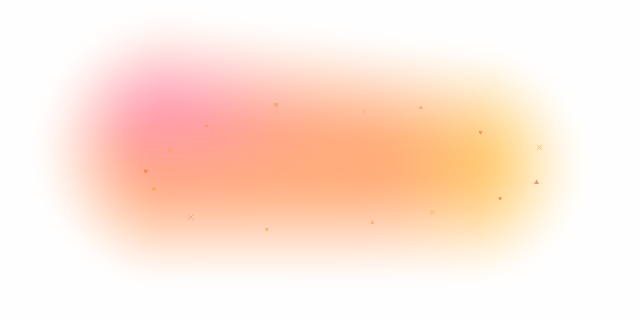
A WebGL 1 fragment shader for this background:

```glsl
precision highp float;
// A soft pink, orange and yellow cloud on warm white, ringed by tiny hearts, triangles and crosses.
uniform vec2 u_resolution;

const int MARK_COUNT = 15;
const float TAU = 6.2831853;
const vec3 PAPER = vec3(1.0, 0.998, 0.995);
const vec3 PINK = vec3(1.0, 0.605, 0.68);
const vec3 ORANGE = vec3(1.0, 0.682, 0.478);
const vec3 YELLOW = vec3(1.0, 0.812, 0.45);
const vec3 CORAL = vec3(0.94, 0.46, 0.38);
const vec3 AMBER = vec3(0.96, 0.64, 0.16);

float hash(float n) {
  n = fract(n * 0.1031);
  n *= n + 33.33;
  return fract(n * (n + n));
}

// Distance to a capsule whose radius changes from one end to the other
float taperedCapsule(vec2 p, vec2 a, vec2 b, float radiusA, float radiusB) {
  vec2 axis = b - a;
  float h = clamp(dot(p - a, axis) / dot(axis, axis), 0.0, 1.0);
  return length(p - a - h * axis) - mix(radiusA, radiusB, h);
}

float glow(vec2 p, vec2 center, vec2 spread) {
  vec2 q = (p - center) / spread;
  return exp(-dot(q, q));
}

float heart(vec2 p, float size) {
  return length(vec2(p.x, p.y - 0.7 * abs(p.x))) - size;
}

float triangle(vec2 p, float size) {
  return max(abs(p.x) * 0.866 + p.y * 0.5, -p.y) - size * 0.5;
}

float diagonalCross(vec2 p, float size) {
  float stroke = abs(abs(p.x) - abs(p.y)) * 0.707 - size * 0.1;
  return max(stroke, max(abs(p.x), abs(p.y)) - size);
}

float markDistance(vec2 p, float kind, float size) {
  if (kind < 0.5) return heart(p, size * 0.85);
  if (kind < 1.5) return diagonalCross(p, size);
  return triangle(p, size);
}

// Blend the cloud's colours by position
vec3 cloudColor(vec2 p) {
  vec3 color = mix(ORANGE, YELLOW, smoothstep(1.12, 1.667, p.x));
  return mix(color, PINK, glow(p, vec2(0.495, 0.714), vec2(0.39, 0.247)));
}

// Jittered place on a wide ring, clockwise from the left
vec2 markPlace(float id) {
  float angle = TAU * (0.5 - id / float(MARK_COUNT));
  vec2 jitter = vec2(hash(id + 3.7), hash(id + 41.3)) - 0.5;
  return vec2(1.05, 0.48) + vec2(0.62, 0.19) * vec2(cos(angle), sin(angle))
       + jitter * vec2(0.1, 0.06);
}

void main() {
  vec2 p = gl_FragCoord.xy / u_resolution.y;
  float pixel = 1.0 / u_resolution.y;

  // Blurred cloud
  float d = taperedCapsule(p, vec2(0.534, 0.531), vec2(1.458, 0.484), 0.255, 0.203);
  float cover = 1.0 - smoothstep(-0.2, 0.2, d);
  vec3 color = mix(PAPER, cloudColor(p), cover);

  // Scattered marks
  for (int i = 0; i < MARK_COUNT; i++) {
    float id = float(i);
    float size = mix(0.006, 0.009, hash(id + 17.1));
    float shape = markDistance(p - markPlace(id), mod(id, 3.0), size);
    float ink = 1.0 - smoothstep(-0.5 * pixel, 0.5 * pixel, shape);
    vec3 tint = mix(CORAL, AMBER, hash(id + 71.9));
    color = mix(color, tint, ink * mix(0.4, 0.85, hash(id + 29.5)));
  }

  gl_FragColor = vec4(color, 1.0);
}
```
